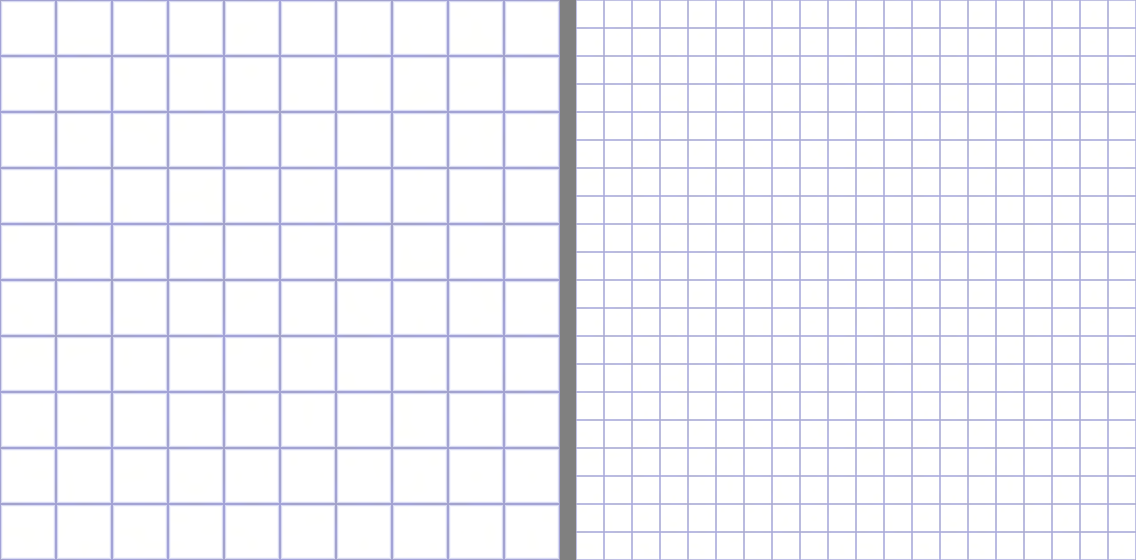
Left, the tile; right, the same tile 2 across and 2 down.
Write a Shadertoy shader that draws this pattern.

```glsl
#define CELLS 10.0
#define CORE_HALF 0.0024
#define HALO_HALF 0.0046
#define SOFTNESS 0.0010
#define TINT_CELLS 40.0
#define PAPER vec3(1.0, 1.0, 1.0)
#define HALO vec3(0.94, 0.95, 1.0)
#define INK_GREY vec3(0.64, 0.64, 0.77)
#define INK_BLUE vec3(0.64, 0.64, 0.87)
#define BLOTCH vec3(0.0, 0.001, 0.010)

float hash(vec2 p) {
    vec3 q = fract(vec3(p.xyx) * 0.1031);
    q += dot(q, q.yzx + 33.33);
    return fract((q.x + q.y) * q.z);
}

// Value noise that wraps after a whole number of periods
float wrappedNoise(vec2 p, float period) {
    vec2 i = floor(p);
    vec2 f = fract(p);
    f = f * f * (3.0 - 2.0 * f);
    vec2 a = mod(i, period);
    vec2 b = mod(i + 1.0, period);
    return mix(mix(hash(a), hash(vec2(b.x, a.y)), f.x),
               mix(hash(vec2(a.x, b.y)), hash(b), f.x), f.y);
}

// Coverage of a soft-edged stroke
float stroke(float dist, float halfWidth, float blur) {
    return 1.0 - smoothstep(halfWidth - blur, halfWidth + blur, dist);
}

void mainImage(out vec4 fragColor, in vec2 fragCoord) {
    vec2 uv = fragCoord / iResolution.xy;
    float pixel = 1.0 / min(iResolution.x, iResolution.y);
    float blur = max(SOFTNESS, 0.6 * pixel);

    // Distance to the nearest ruled line, in canvas units
    vec2 toLine = abs(fract(uv * CELLS + 0.5) - 0.5) / CELLS;
    float dist = min(toLine.x, toLine.y);

    // Paper with barely visible warm blotches
    float tint = wrappedNoise(uv * TINT_CELLS, TINT_CELLS);
    vec3 color = PAPER - BLOTCH * smoothstep(0.6, 1.0, tint);

    // Pale fringe, then the ink with a slight change of hue
    color = mix(color, HALO, stroke(dist, HALO_HALF, blur));
    vec3 ink = mix(INK_GREY, INK_BLUE, 0.2 + 0.6 * tint);
    color = mix(color, ink, stroke(dist, CORE_HALF, blur));

    fragColor = vec4(color, 1.0);
}
```
